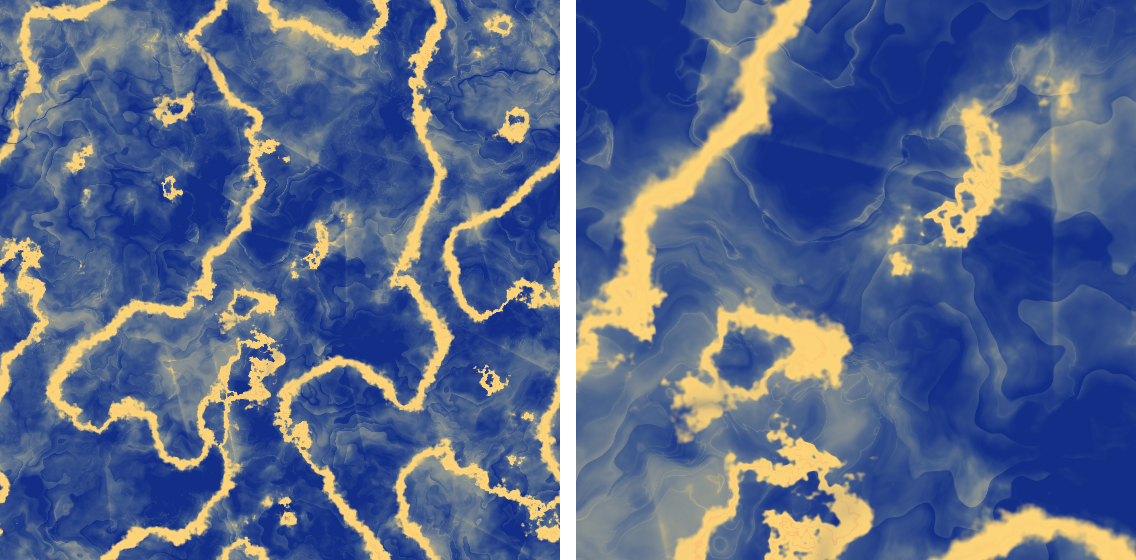
Left: the whole. Right: its middle third, enlarged.
Reproduce this texture procedurally as a three.js fragment shader.

```glsl
// Tiling blue marble with ragged golden veins, dark cracks and faint creases.
varying vec2 vUv;

float hash(vec2 p) {
  return fract(sin(dot(p, vec2(127.1, 311.7))) * 43758.5453);
}

// Gradient of one lattice corner, wrapped at the period.
float corner(vec2 cell, vec2 offset, vec2 period, float seed) {
  float angle = 6.2832 * hash(mod(cell, period) + seed * 17.3);
  return dot(vec2(cos(angle), sin(angle)), offset);
}

// Gradient noise that repeats over the unit square.
float noise(vec2 uv, vec2 period, float seed) {
  vec2 p = uv * period;
  vec2 i = floor(p);
  vec2 f = p - i;
  vec2 s = f * f * f * (f * (f * 6.0 - 15.0) + 10.0);
  vec2 e = vec2(1.0, 0.0);
  float low = mix(corner(i, f, period, seed), corner(i + e, f - e, period, seed), s.x);
  float high = mix(corner(i + e.yx, f - e.yx, period, seed),
                   corner(i + 1.0, f - 1.0, period, seed), s.x);
  return mix(low, high, s.y);
}

float fbm(vec2 uv, float period, float seed) {
  float sum = 0.0;
  float amplitude = 1.0;
  for (int k = 0; k < 5; k++) {
    sum += amplitude * noise(uv, vec2(period), seed + float(k));
    period *= 2.0;
    amplitude *= 0.57;
  }
  return sum;
}

// Smooth relief on a whole-number ramp; its contour lines become the veins.
float relief(vec2 uv) {
  float bumps = noise(uv, vec2(4.0), 1.0) + 0.35 * noise(uv, vec2(9.0, 8.0), 2.0);
  return 3.0 * uv.x - uv.y + 1.75 * bumps;
}

// Straight scratches, sharp on one side and fading on the other.
float creases(vec2 uv) {
  vec2 p = uv * 5.0;
  float light = 0.0;
  for (int y = -1; y <= 1; y++) {
    for (int x = -1; x <= 1; x++) {
      vec2 cell = floor(p) + vec2(float(x), float(y));
      vec2 id = mod(cell, 5.0);
      vec2 center = cell + vec2(hash(id + 3.1), hash(id + 7.7));
      float angle = -1.0 + 1.8 * (hash(id + 11.3) - 0.5);
      vec2 axis = vec2(cos(angle), sin(angle));
      vec2 q = p - center;
      float across = dot(q, vec2(-axis.y, axis.x));
      float side = smoothstep(-0.012, 0.008, across) * exp(-9.0 * max(across, 0.0));
      side += 0.7 * exp(-90.0 * abs(across));
      light += side * smoothstep(0.9, 0.1, abs(dot(q, axis))) * hash(id + 19.9);
    }
  }
  return light;
}

void main() {
  vec2 uv = vUv;
  vec2 warp = vec2(fbm(uv, 4.0, 10.0), fbm(uv, 4.0, 20.0));
  vec2 folded = uv + 0.12 * warp;

  // Distance to the nearest contour, roughened by fine noise
  float h = relief(uv);
  float e = 0.004;
  vec2 slope = vec2(relief(uv + vec2(e, 0.0)) - h, relief(uv + vec2(0.0, e)) - h) / e;
  float swell = smoothstep(0.05, 0.45, noise(uv, vec2(5.0), 30.0));
  float grain = fbm(uv, 18.0, 40.0);
  float rough = grain * mix(0.18, 0.45, swell);
  float dist = abs(fract(h + rough) - 0.5) / sqrt(dot(slope, slope) + 7.0);

  // Dark channels with a sharp split in the middle
  float crackMask = smoothstep(0.05, 0.3, noise(uv, vec2(3.0), 50.0));
  float split = abs(fbm(uv + 0.04 * warp, 3.0, 60.0));
  float crack = crackMask * (0.5 * exp(-14.0 * split) + 0.5 * smoothstep(0.03, 0.0, split));

  // Cloudy stone with wrinkled sheets and thin light folds
  float clouds = fbm(folded, 4.0, 70.0);
  float wisps = fbm(folded + 0.05 * warp.yx, 14.0, 90.0);
  float wrinkle = noise(folded, vec2(6.0), 80.0) + 0.4 * noise(folded, vec2(13.0), 81.0);
  float sheet = fract(wrinkle * 4.0 + 0.3 * clouds);
  sheet *= smoothstep(1.0, 0.95, sheet);
  float fold = abs(wrinkle + 0.25 * wisps);
  float patches = smoothstep(-0.3, 0.3, warp.x);
  float tone = 0.27 + 0.72 * clouds + 0.3 * wisps + 0.16 * grain;
  tone += 0.28 * (sheet - 0.45) * patches;
  tone += 0.28 * exp(-50.0 * fold) * smoothstep(-0.2, 0.3, warp.y);
  tone += 0.16 * exp(-40.0 * abs(wisps)) * smoothstep(0.2, -0.3, warp.x);
  tone += 0.26 * creases(uv);
  tone += exp(-75.0 * dist) * (0.5 + 0.8 * grain);
  tone -= 0.6 * crack;

  vec3 deepBlue = vec3(0.07, 0.18, 0.53);
  vec3 slate = vec3(0.265, 0.37, 0.555);
  vec3 paleGrey = vec3(0.53, 0.565, 0.57);
  vec3 gold = vec3(0.99, 0.83, 0.475);
  vec3 orange = vec3(0.98, 0.67, 0.40);
  vec3 color = mix(deepBlue, slate, clamp(tone / 0.45, 0.0, 1.0));
  color = mix(color, paleGrey, smoothstep(0.35, 0.85, tone));
  color = mix(color, gold, 0.75 * smoothstep(0.8, 1.25, tone));

  // Golden veins with granular edges and warm cores where they swell
  float width = 0.0042 + 0.005 * swell;
  float speckle = 0.006 * noise(uv, vec2(110.0), 100.0) + 0.004 * grain;
  float vein = smoothstep(width + 0.0085, width, dist + speckle);
  vein *= 1.0 - 0.7 * crack;
  float core = smoothstep(0.002, 0.0, dist) * (0.1 + 0.45 * swell);
  color = mix(color, mix(gold, orange, core), vein);

  gl_FragColor = vec4(color, 1.0);
}
```
